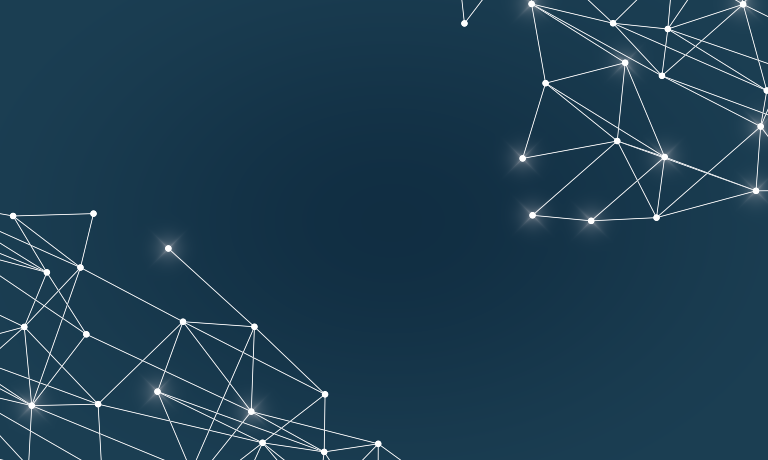
Reproduce this background procedurally as a WebGL 1 fragment shader.

```glsl
precision highp float;
// Dark blue backdrop with two corner networks of white dots and thin lines.
// Nodes are the jittered points of a cellular grid, kept only in two corners;
// each node links to some of its neighbours, and a few nodes glow as stars.

uniform vec2 u_resolution;

const vec2 CELL = vec2(0.157, 0.1357);   // grid pitch, in canvas heights
const vec2 ORIGIN = vec2(0.057, 0.011);  // centre of cell (0, 0)

float hash(vec2 id) {
  return fract(sin(dot(id, vec2(127.1, 311.7))) * 43758.5);
}

// Jittered position of the node of one cell
vec2 nodeAt(vec2 id) {
  vec2 jitter = vec2(hash(id + 3.7), hash(id + 19.3)) - 0.5;
  return ORIGIN + CELL * (id + 0.62 * jitter);
}

// 1 for cells of the lower left triangle or the upper right block
float inCorner(vec2 id) {
  float sum = id.x + id.y;
  bool lowerLeft = sum < 5.5 && id.y < 4.5;
  bool upperRight = id.y > 3.5 && (id.x > 6.5 || (sum > 12.5 && id.x > 5.5));
  return lowerLeft || upperRight ? 1.0 : 0.0;
}

float segmentDistance(vec2 p, vec2 a, vec2 b) {
  vec2 ab = b - a;
  float t = clamp(dot(p - a, ab) / dot(ab, ab), 0.0, 1.0);
  return length(p - a - ab * t);
}

// Coverage of the line from a node to a neighbour, drawn with a given chance
float link(vec2 p, vec2 id, vec2 a, vec2 toNext, float chance, float pixel) {
  float kept = inCorner(id + toNext) * step(hash(id + toNext * 17.3), chance);
  float width = 0.0022;
  float d = segmentDistance(p, a, nodeAt(id + toNext));
  return kept * min(1.0, width / pixel) * (1.0 - smoothstep(0.0, max(width, pixel), d));
}

// Soft halo with two crossed diagonal rays
float starGlow(vec2 q) {
  float r = length(q);
  vec2 diagonal = abs(vec2(q.x + q.y, q.x - q.y));
  float rays = exp(-min(diagonal.x, diagonal.y) * 220.0) * exp(-r * 45.0);
  return (0.42 * exp(-r * 48.0) + 0.4 * rays) * smoothstep(0.085, 0.02, r);
}

void main() {
  float pixel = 1.0 / u_resolution.y;
  vec2 p = gl_FragCoord.xy * pixel;
  float aspect = u_resolution.x * pixel;

  // Backdrop: a wide dark ellipse fading to lighter edges
  float r = length((p - vec2(0.51 * aspect, 0.52)) / vec2(0.95, 0.66));
  vec3 color = mix(vec3(0.065, 0.18, 0.26), vec3(0.105, 0.243, 0.322),
                   smoothstep(0.0, 1.05, r));

  // Network: gather lines, dots and glows from the cells around
  vec2 home = floor((p - ORIGIN) / CELL + 0.5);
  float lines = 0.0;
  float dots = 0.0;
  float glow = 0.0;
  for (int y = -2; y <= 1; y++) {
    for (int x = -2; x <= 1; x++) {
      vec2 id = home + vec2(float(x), float(y));
      if (inCorner(id) < 0.5) continue;
      vec2 node = nodeAt(id);

      lines = max(lines, link(p, id, node, vec2(1.0, 0.0), 0.65, pixel));
      lines = max(lines, link(p, id, node, vec2(0.0, 1.0), 0.65, pixel));
      lines = max(lines, link(p, id, node, vec2(1.0, 1.0), 0.45, pixel));
      lines = max(lines, link(p, id, node, vec2(1.0, -1.0), 0.7, pixel));
      lines = max(lines, link(p, id, node, vec2(2.0, -1.0), 0.4, pixel));
      lines = max(lines, link(p, id, node, vec2(1.0, 2.0), 0.2, pixel));

      float d = length(p - node);
      dots = max(dots, 1.0 - smoothstep(-0.5, 0.5, (d - 0.0072) / pixel));
      glow += step(hash(id + 41.9), 0.36) * starGlow(p - node);
    }
  }

  color = mix(color, vec3(0.78, 0.76, 0.78), min(glow, 1.0));
  color = mix(color, vec3(0.9, 0.91, 0.92), lines);
  color = mix(color, vec3(1.0), dots);
  gl_FragColor = vec4(color, 1.0);
}
```
